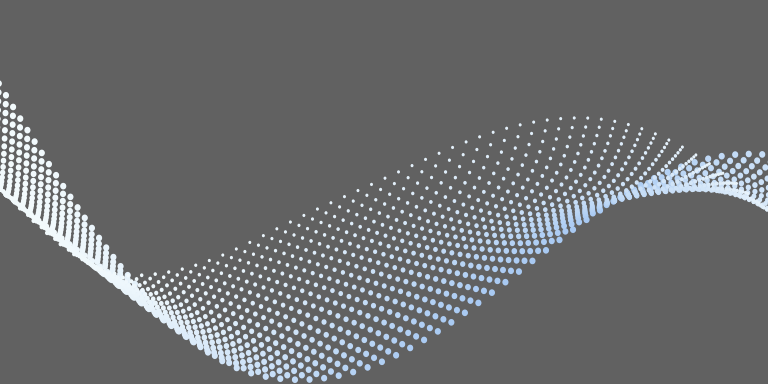
Write a Shadertoy shader that draws this background.

```glsl
// Twisting ribbon of small white and pale blue dots over a flat grey ground.

const vec3 GROUND = vec3(0.38);
const vec3 WHITE = vec3(0.95, 0.98, 0.99);
const vec3 BLUE = vec3(0.66, 0.79, 0.95);

const int COLUMNS = 80;
const int ROWS = 27;
const float FIRST_COLUMN = -0.863;
const float COLUMN_STEP = 0.0352;

// Rail of fine dots: low at the left, cresting right of the centre.
float fineRail(float x) {
    float wave = 0.487 - 0.206 * cos(2.711 * (x - 0.352));
    float swell = (x - 0.755) / 0.234;
    float fall = max(x - 1.51, 0.0);
    float climb = max(-0.25 - x, 0.0);
    return wave + 0.029 * exp(-swell * swell) - 0.346 * fall * fall
         + 0.182 * (1.0 - smoothstep(-0.156, 0.339, x)) + 3.0 * climb * climb;
}

// Rail of large dots: steep at the left, lowest left of the centre.
float boldRail(float x) {
    float rise = max(0.677 - x, 0.0);
    return 0.305 - 0.294 * cos(2.681 * (x - 0.781)) + 0.71 * rise * rise;
}

// Columns crowd together in x where the rails become steep.
float fineX(float u) {
    return u + 0.47 * max(-0.14 - u, 0.0);
}

// The bold end of each column lies far to the right of its fine end.
float boldX(float u) {
    return fineX(u) + mix(0.52, 0.56, smoothstep(-0.14, 0.6, u));
}

// Control point: columns run straight at the left and hook up at the right.
vec2 sagPoint(vec2 a, vec2 b, float u) {
    float sag = mix(0.03, -0.02, smoothstep(-0.1, 0.5, u))
              + 0.285 * smoothstep(0.5, 1.4, u);
    float lean = mix(0.52, 0.70, smoothstep(0.8, 1.4, u));
    return vec2(mix(a.x, b.x, lean), 0.5 * (a.y + b.y) - sag);
}

vec2 bezier(vec2 a, vec2 c, vec2 b, float t) {
    return mix(mix(a, c, t), mix(c, b, t), t);
}

float dotRadius(float u, float t) {
    float fine = mix(0.0060, 0.0041, smoothstep(0.0, 0.65, u));
    return mix(fine, 0.0086, t);
}

vec3 dotColor(float x, float t) {
    float tint = smoothstep(0.0, 1.25, x) * (0.2 + 0.8 * t);
    return mix(WHITE, BLUE, tint * (1.0 - 0.4 * smoothstep(1.55, 2.0, x)));
}

// Soft-edged disc, slightly taller than wide.
float disc(vec2 p, float radius, float pixel) {
    float d = length(p * vec2(1.08, 1.0)) - radius;
    return 1.0 - smoothstep(-0.5 * pixel, 0.5 * pixel, d);
}

void mainImage(out vec4 fragColor, in vec2 fragCoord) {
    // The canvas is one unit high.
    vec2 p = fragCoord / iResolution.y;
    float pixel = 1.3 / iResolution.y;
    vec3 color = GROUND;

    for (int i = 0; i < COLUMNS; i++) {
        float u = FIRST_COLUMN + float(i) * COLUMN_STEP;
        float ax = fineX(u);
        float bx = boldX(u);

        // Skip columns that cannot reach this point.
        if (p.x < ax - 0.02 || p.x > bx + 0.02) continue;

        vec2 a = vec2(ax, fineRail(ax));
        vec2 b = vec2(bx, boldRail(bx));
        vec2 c = sagPoint(a, b, u);

        for (int j = 0; j < ROWS; j++) {
            float t = float(j) / float(ROWS - 1);
            vec2 center = bezier(a, c, b, t);
            float cover = disc(p - center, dotRadius(u, t), pixel);
            color = mix(color, dotColor(center.x, t), cover);
        }
    }
    fragColor = vec4(color, 1.0);
}
```
